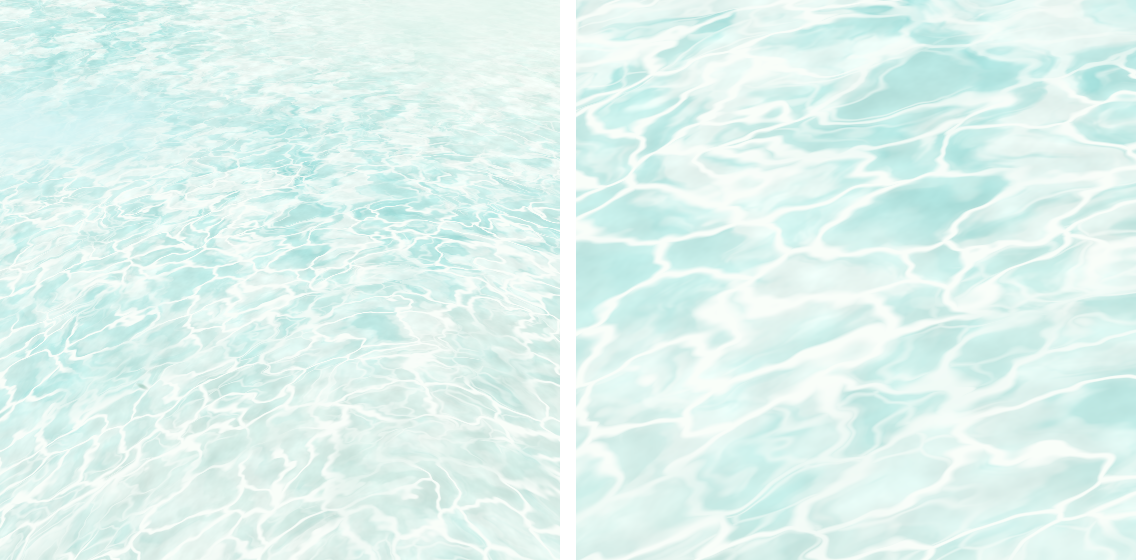
Left: the whole. Right: its middle third, enlarged.
A Shadertoy shader for this texture:

```glsl
float hash(vec2 p) {
    return fract(sin(dot(p, vec2(127.1, 311.7))) * 43758.5453);
}

float noise(vec2 p) {
    vec2 i = floor(p), f = fract(p);
    f = f * f * (3.0 - 2.0 * f);
    return mix(mix(hash(i), hash(i + vec2(1, 0)), f.x),
               mix(hash(i + vec2(0, 1)), hash(i + vec2(1, 1)), f.x), f.y);
}

float fbm(vec2 p) {
    float sum = 0.0, amp = 0.53;
    for (int i = 0; i < 4; i++) {
        sum += amp * noise(p);
        p = mat2(1.6, 1.2, -1.2, 1.6) * p + 7.3;
        amp *= 0.5;
    }
    return sum;
}

// Gap between the two nearest cell centres: zero along the cell walls
float cellGap(vec2 p) {
    vec2 cell = floor(p);
    float near = 9.0, next = 9.0;
    for (int y = -1; y <= 1; y++)
    for (int x = -1; x <= 1; x++) {
        vec2 id = cell + vec2(x, y);
        vec2 centre = id + 0.1 + 0.8 * vec2(hash(id), hash(id + 57.0));
        float d = length(p - centre);
        next = min(next, max(near, d));
        near = min(near, d);
    }
    return next - near;
}

float blob(vec2 uv, vec2 centre, vec2 size) {
    vec2 d = (uv - centre) / size;
    return exp(-dot(d, d));
}

void mainImage(out vec4 fragColor, in vec2 fragCoord) {
    vec2 uv = fragCoord / iResolution.xy;

    // Water plane in perspective, wave fronts slanting down from a ridge on the right
    float side = uv.x - 0.74;
    float bow = 0.5 * (sqrt(side * side + 0.015) - 0.12) * (1.0 - uv.y);
    float depth = 1.0 / (1.5 - uv.y - bow);
    vec2 plane = vec2((uv.x - 0.5) * 12.5, 33.0) * depth;
    vec2 warp = vec2(fbm(plane * 0.9), fbm(plane * 0.9 + 31.0)) - 0.5;
    vec2 p = plane + 1.9 * warp;

    // Regions: smooth water, deep band, shaded patches
    vec2 drift = uv + 0.14 * (vec2(fbm(uv * 9.0), fbm(uv * 9.0 + 19.0)) - 0.5);
    float calm = clamp(blob(drift, vec2(0.08, 0.77), vec2(0.22, 0.08))
                     + blob(drift, vec2(0.85, 0.98), vec2(0.32, 0.11)), 0.0, 1.0);
    float deep = blob(drift, vec2(0.50, 0.72), vec2(0.19, 0.10))
               + 0.6 * blob(drift, vec2(0.80, 0.59), vec2(0.25, 0.10))
               + 0.45 * blob(drift, vec2(0.18, 0.94), vec2(0.25, 0.07))
               + 0.45 * blob(drift, vec2(0.02, 0.30), vec2(0.13, 0.25));
    deep = min(deep, 1.0);
    float far = smoothstep(0.62, 0.86, uv.y);
    float rough = 1.0 - 0.85 * calm;

    // Base tint
    vec3 sand = vec3(0.812, 0.912, 0.885);
    vec3 aqua = vec3(0.765, 0.925, 0.908);
    vec3 teal = vec3(0.540, 0.840, 0.830);
    vec3 sky = vec3(0.835, 0.958, 0.960);
    vec3 cream = vec3(0.890, 0.960, 0.930);
    vec3 light = vec3(0.978, 0.995, 0.978);
    float shallow = smoothstep(0.62, 0.12, uv.y - 0.35 * (uv.x - 0.5));
    shallow = clamp(shallow + 1.2 * (fbm(uv * vec2(9, 14) + 3.0) - 0.5), 0.0, 1.0);
    vec3 color = mix(aqua, sand, shallow);
    color = mix(color, cream, smoothstep(0.6, 1.1, uv.y * 0.7 + uv.x * 0.45) * far);
    color = mix(color, sky, 0.9 * blob(drift, vec2(0.08, 0.77), vec2(0.26, 0.10)));
    color = mix(color, teal, 0.32 * deep);

    // Broken shade and fine shimmer on the surface
    float shade = smoothstep(0.46, 0.68, fbm(p * vec2(1.9, 1.3) + 11.0));
    color = mix(color, teal, shade * rough * (0.13 + 0.55 * deep));
    float upper = smoothstep(0.25, 0.65, uv.y);
    float shimmer = smoothstep(0.42, 0.64, fbm(p * vec2(1.7, 1.2) + 43.0));
    color = mix(color, light, shimmer * rough * mix(0.38, 0.72, upper));
    float haze = smoothstep(0.35, 0.7, fbm(uv * vec2(8, 12) + 61.0));
    color = mix(color, light, 0.25 * haze);
    color += 0.11 * (fbm(plane * vec2(3.2, 2.2)) - 0.5) * rough;

    // Bright caustic network, swelling and fading along its length
    float gap = cellGap(p);
    float width = mix(0.14, 0.32, noise(plane * 0.9 + 5.0));
    float strength = smoothstep(0.1, 0.45, noise(plane * 0.7 + 17.0));
    float line = (1.0 - smoothstep(0.03, width, gap)) * mix(0.35, 1.0, strength);
    float glow = exp(-5.0 * gap) * 0.36;
    float veins = 1.0 - smoothstep(0.0, 0.26, cellGap(p * 1.7 + 23.0));
    veins *= 0.55 * smoothstep(0.4, 0.65, noise(plane * 0.6 + 71.0));
    float caustic = max(line, max(glow, veins)) * rough * mix(1.0, 0.4, far);
    color = mix(color, light, caustic);

    // Sparse specks on the bottom
    vec2 grid = uv * 14.0;
    vec2 id = floor(grid);
    vec2 offset = fract(grid) - 0.3 - 0.4 * vec2(hash(id + 3.0), hash(id + 8.0));
    offset.y += 0.4 * offset.x;
    float speck = 1.0 - smoothstep(0.03, 0.13, length(offset * vec2(0.7, 1.6)));
    speck *= step(0.95, hash(id + 29.0)) * step(uv.y, 0.35);
    color = mix(color, vec3(0.60, 0.76, 0.71), 0.6 * speck);

    fragColor = vec4(clamp(color, 0.0, 1.0), 1.0);
}
```
